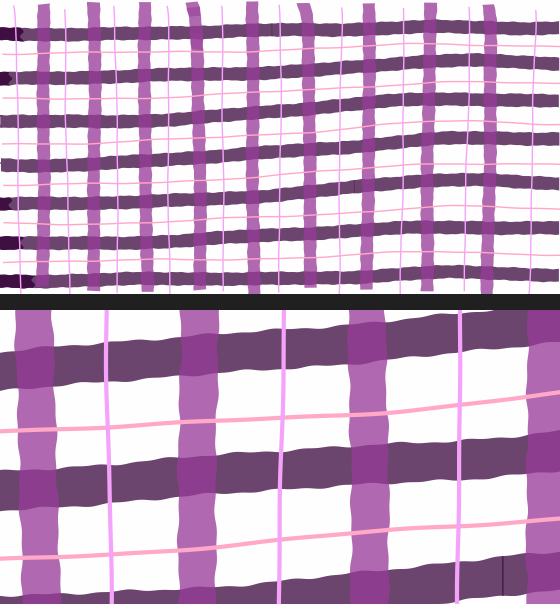
Top: the whole. Bottom: its middle third, enlarged.
Reproduce this pattern procedurally as a Shadertoy shader.

```glsl
const vec3 PAPER       = vec3(1.0, 0.995, 1.0);
const vec3 ROW_INK     = vec3(0.235, 0.04, 0.25);
const vec3 COLUMN_INK  = vec3(0.59, 0.23, 0.59);
const vec3 CAP_INK     = vec3(0.25, 0.06, 0.26);
const vec3 ROW_LINE    = vec3(1.0, 0.66, 0.78);
const vec3 COLUMN_LINE = vec3(0.96, 0.64, 0.98);
const float INK_ALPHA  = 0.76;

// Lengths are fractions of the canvas height, measured from the top left.
const int ROWS = 7;
const int COLUMNS = 9;
const int ROW_LINES = 6;
const int COLUMN_LINES = 10;
const float ROW_HALF = 0.0222;
const float COLUMN_HALF = 0.0213;
const float LINE_HALF = 0.0024;
const float ROUGHNESS = 0.0011;
const int PATCHED_COLUMN = 3;
const float PI = 3.14159;

float hash(float n) {
    return fract(sin(n * 12.99 + 4.1) * 437.58);
}

// Layered sines: slow drift of a hand-drawn stroke.
float wobble(float t, float seed) {
    return 0.6 * sin(t * 5.3 + seed * 2.4)
         + 0.3 * sin(t * 11.7 + seed * 4.1)
         + 0.1 * sin(t * 29.0 + seed * 1.7);
}

// Fine ripple along a stroke edge.
float ragged(float t, float seed) {
    return ROUGHNESS * (sin(t * 71.0 + seed * 3.1) + 0.6 * sin(t * 167.0 + seed));
}

float coverage(float d) {
    return clamp(0.5 - d * iResolution.y, 0.0, 1.0);
}

float span(float t, float start, float end) {
    return coverage(max(start - t, t - end));
}

// Evenly stepped position, bowed towards the middle of the set.
float bowed(float i, float last, float start, float pitch, float bow) {
    return start + pitch * i + bow * sin(PI * i / last);
}

// Rows climb to the right; the middle ones climb most.
float climb(float x, float i, float last, float base, float extra) {
    float hump = exp(-pow((x - 1.48) / 0.27, 2.0));
    return (base + extra * sin(PI * i / last)) * smoothstep(0.15, 1.75, x) + 0.012 * hump;
}

void mainImage(out vec4 fragColor, in vec2 fragCoord) {
    vec2 p = vec2(fragCoord.x, iResolution.y - fragCoord.y) / iResolution.y;
    float right = iResolution.x / iResolution.y;
    vec3 col = PAPER;

    // Broad dark rows with overlapped left ends and a few seams
    for (int n = 0; n < ROWS; n++) {
        float i = float(n);
        float y = bowed(i, 6.0, 0.114, 0.140, 0.025)
                - climb(p.x, i, 6.0, 0.015, 0.067) + 0.006 * wobble(p.x, i);
        float d = abs(p.y - y) - ROW_HALF - ragged(p.x, i + sign(p.y - y));
        float body = coverage(d) * span(p.x, 0.006 * hash(i) - 0.002, right - 0.004 * hash(i + 9.0));
        col = mix(col, ROW_INK, INK_ALPHA * body);

        float capLength = 0.039 * (abs(i - 2.5) - 0.6) + 0.006 * sin(p.y * 190.0 + i);
        col = mix(col, CAP_INK, coverage(max(d, p.x - capLength)));

        float seam = abs(p.x - 0.925 - 0.07 * i) - 0.001;
        if (n % 4 == 0) col = mix(col, CAP_INK, 0.7 * coverage(max(d, seam)));
    }

    // Broad translucent columns, some hooked at the top
    for (int n = 0; n < COLUMNS; n++) {
        float j = float(n);
        float lean = 0.015 - 0.007 * abs(j - 3.0);
        float hook = n % 5 == 3 ? 0.018 : (n == 5 ? 0.028 : 0.0);
        float x = bowed(j, 8.0, 0.149, 0.190, -0.050) + lean * (p.y - 0.3)
                - hook * exp(-p.y * 22.0) + 0.004 * wobble(p.y, j + 20.0);
        float d = abs(p.x - x) - COLUMN_HALF - ragged(p.y, j + sign(p.x - x));
        float slant = 0.25 * (p.x - x) * (hash(j) - 0.5);
        float body = coverage(d) * span(p.y + slant, 0.02 * hash(j + 3.0) - 0.004, 0.95 + 0.055 * hash(j + 7.0));
        col = mix(col, COLUMN_INK, INK_ALPHA * body);
        if (n == PATCHED_COLUMN) {
            float patches = max(span(p.y + slant, 0.025, 0.055), span(p.y - slant, 0.11, 0.168));
            col = mix(col, COLUMN_INK, 0.55 * body * patches);
        }
    }

    // Fine pink rows
    for (int n = 0; n < ROW_LINES; n++) {
        float i = float(n);
        float y = bowed(i, 5.0, 0.181, 0.1415, 0.025)
                - climb(p.x, i, 5.0, 0.022, 0.047) + 0.005 * wobble(p.x * 1.4, i + 40.0);
        float line = coverage(abs(p.y - y) - LINE_HALF);
        col = mix(col, ROW_LINE, line * span(p.x, 0.015 * hash(i + 5.0), right));
    }

    // Fine lilac columns
    for (int n = 0; n < COLUMN_LINES; n++) {
        float k = float(n);
        float x = bowed(k, 9.0, 0.057, 0.1955, -0.082) + (0.02 - 0.005 * k) * (p.y - 0.3)
                - 0.012 * hash(k) * exp(-p.y * 35.0) + 0.004 * wobble(p.y * 1.3, k + 60.0);
        float line = coverage(abs(p.x - x) - LINE_HALF);
        col = mix(col, COLUMN_LINE, line * span(p.y, 0.035 * hash(k + 2.0), 0.97 + 0.04 * hash(k + 8.0)));
    }

    fragColor = vec4(col, 1.0);
}
```
